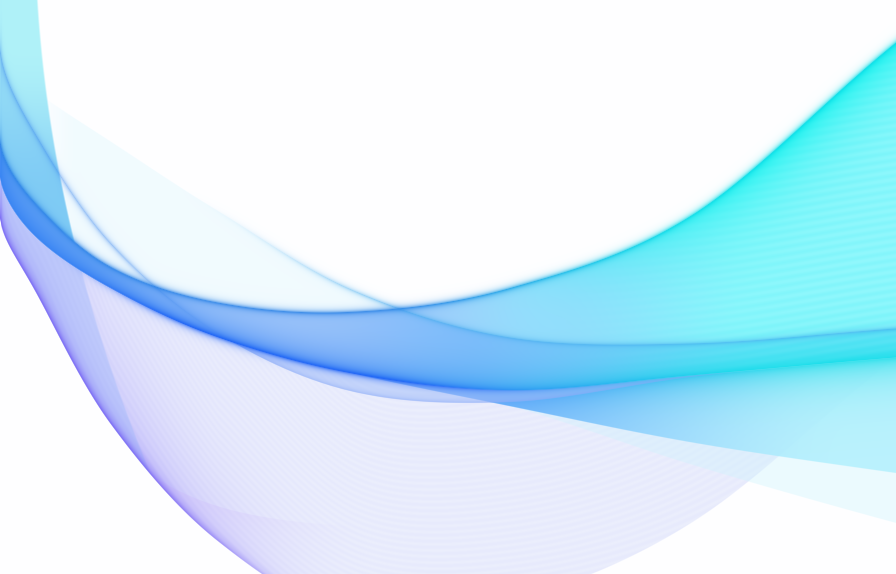
This background is drawn by a Shadertoy shader. Its source:

```glsl
// Translucent blue, cyan and violet ribbons sweeping across a white background.

const vec3 PAPER  = vec3(0.995, 0.996, 1.0);
const vec3 LILAC  = vec3(0.920, 0.932, 0.990);
const vec3 VIOLET = vec3(0.42, 0.33, 0.95);
const vec3 AZURE  = vec3(0.13, 0.45, 0.95);
const vec3 AQUA   = vec3(0.02, 0.86, 0.90);
const vec3 ICE    = vec3(0.70, 0.94, 0.99);

// Height of one of eight knots, extended in a straight line past both ends.
float knot(int i, vec4 a, vec4 b) {
    if (i < 0) return 2.0 * a.x - a.y;
    if (i > 7) return 2.0 * b.w - b.z;
    return i < 4 ? a[i] : b[i - 4];
}

// Smooth curve through the knots, which lie closer together on the left.
float curve(float x, vec4 a, vec4 b) {
    float u = 7.0 * pow(max(x, 0.0), 0.6);
    int i = min(int(u), 6);
    float t = u - float(i);
    float k0 = knot(i - 1, a, b), k1 = knot(i, a, b);
    float k2 = knot(i + 1, a, b), k3 = knot(i + 2, a, b);
    return k1 + 0.5 * t * (k2 - k0 + t * (2.0 * k0 - 5.0 * k1 + 4.0 * k2 - k3
         + t * (3.0 * (k1 - k2) + k3 - k0)));
}

// Approximate signed distance in canvas heights, positive above the curve.
float curveDist(vec2 p, float aspect, vec4 a, vec4 b) {
    float e = 0.002;
    float slope = (curve(p.x + e, a, b) - curve(p.x - e, a, b)) / (2.0 * e * aspect);
    return (p.y - curve(p.x, a, b)) / sqrt(1.0 + slope * slope);
}

float above(float d, float px) { return smoothstep(-px, px, d); }
float below(float d, float px) { return smoothstep(-px, px, -d); }
float glow(float d, float width) { return exp(-abs(d) / width); }

// Fine parallel threads, faded out where they are too thin to resolve.
float threads(float v, float count) {
    float fade = 1.0 - smoothstep(0.25, 0.6, fwidth(v * count));
    return fade * (0.5 + 0.5 * cos(6.2832 * v * count));
}

void mainImage(out vec4 fragColor, in vec2 fragCoord) {
    vec2 p = fragCoord / iResolution.xy;
    float aspect = iResolution.x / iResolution.y;
    float px = 0.8 / iResolution.y;
    float x = p.x;

    // Ribbon edges
    float crest = curveDist(p, aspect, vec4(0.757, 0.646, 0.534, 0.472), vec4(0.456, 0.498, 0.6255, 0.925));
    float veil  = curveDist(p, aspect, vec4(0.909, 0.842, 0.753, 0.632), vec4(0.494, 0.411, 0.401, 0.427));
    float spine = curveDist(p, aspect, vec4(0.696, 0.589, 0.498, 0.413), vec4(0.350, 0.320, 0.346, 0.377));
    float sash  = curveDist(p, aspect, vec4(0.919, 0.767, 0.575, 0.419), vec4(0.318, 0.300, 0.344, 0.381));
    float bowl  = curveDist(p, aspect, vec4(0.626, 0.494, 0.261, 0.057), vec4(-0.073, -0.047, 0.091, 0.377));
    float fan   = curveDist(p, aspect, vec4(0.696, 0.589, 0.498, 0.413), vec4(0.350, 0.292, 0.229, 0.176));
    float tail  = curveDist(p, aspect, vec4(0.696, 0.589, 0.498, 0.413), vec4(0.350, 0.292, 0.190, 0.089));
    float drop = 1.0 - p.y;
    float strip = x - (0.0417 + 0.0396 * drop + 0.1376 * drop * drop);
    float inStrip = below(strip, px);

    // Lilac bowl with a violet rim on the left
    vec3 col = PAPER;
    float inBowl = above(bowl, px) * below(crest, px);
    float leftSide = 1.0 - smoothstep(0.12, 0.42, x);
    vec3 lilac = mix(LILAC, vec3(0.70, 0.66, 0.98), 0.65 * leftSide * glow(bowl, 0.09));
    lilac -= 0.016 * threads(bowl + 0.25 * x, 95.0) * vec3(1.0, 1.0, 0.2);
    lilac = mix(lilac, vec3(0.62, 0.72, 0.98), 0.45 * inStrip);
    col = mix(col, lilac, inBowl);
    float fold = p.y - (0.075 + 0.105 * exp(-(x - 0.163) / 0.09));
    float foldFade = smoothstep(0.15, 0.18, x) * (1.0 - smoothstep(0.2, 0.42, x));
    col = mix(col, vec3(0.80, 0.72, 0.98), 0.3 * inBowl * foldFade * below(fold, px) * glow(fold, 0.05));
    col = mix(col, VIOLET, 0.85 * inBowl * leftSide * glow(bowl, 0.007));

    // Pale tail and cyan fan on the lower right
    float underSpine = below(spine, px);
    col = mix(col, vec3(0.80, 0.95, 0.99), 0.38 * underSpine * above(tail, px));
    vec3 fanColor = mix(vec3(0.46, 0.72, 0.99), ICE, smoothstep(0.5, 0.95, x));
    float inFan = underSpine * above(fan, px);
    col = mix(col, fanColor, 0.86 * inFan);
    col = mix(col, mix(AZURE, AQUA, smoothstep(0.45, 0.95, x)), 0.6 * inFan * glow(spine, 0.035));

    // Sash hanging under the spine
    float inSash = underSpine * above(sash, px);
    col = mix(col, vec3(0.70, 0.79, 0.98), 0.55 * inSash);
    col = mix(col, vec3(0.45, 0.60, 0.96), 0.45 * inSash * glow(sash, 0.006));

    // Main ribbon between crest and spine
    float inMain = below(crest, px) * above(spine, px);
    vec3 body = mix(vec3(0.40, 0.65, 0.96), vec3(0.63, 0.78, 0.98), smoothstep(0.03, 0.25, x));
    body = mix(body, vec3(0.60, 0.87, 0.99), smoothstep(0.40, 0.62, x));
    body = mix(body, vec3(0.57, 0.97, 0.99), smoothstep(0.62, 0.85, x));
    vec3 shade = mix(vec3(0.46, 0.71, 0.98), vec3(0.40, 0.88, 0.97), smoothstep(0.5, 0.9, x));
    body = mix(body, shade, 0.75 * below(veil, px) * smoothstep(0.3, 0.55, x));
    body -= 0.05 * threads(veil - 0.12 * x, 75.0) * smoothstep(0.6, 0.95, x) * vec3(1.0, 0.15, 0.1);
    vec3 rim = mix(AZURE, AQUA, smoothstep(0.35, 0.85, x));
    body = mix(body, rim, 0.65 * glow(spine, 0.03));
    body = mix(body, vec3(0.05, 0.95, 0.93), 0.8 * smoothstep(0.5, 0.9, x) * glow(crest, 0.055));
    col = mix(col, body, inMain);

    // Faint veil over the crest, and the cyan strip on the left
    float overCrest = above(crest, px);
    float veilFade = smoothstep(0.03, 0.09, x);
    col = mix(col, vec3(0.935, 0.98, 0.997), 0.85 * overCrest * below(veil, px) * veilFade);
    vec3 stripColor = mix(vec3(0.50, 0.81, 0.96), vec3(0.66, 0.94, 0.97), smoothstep(0.65, 0.92, p.y));
    col = mix(col, stripColor, 0.92 * inStrip * overCrest);
    col = mix(col, vec3(0.42, 0.74, 0.95), 0.35 * inStrip * overCrest * below(sash, px));

    // Crisp edge lines
    col = mix(col, vec3(0.25, 0.66, 0.93), 0.6 * smoothstep(0.2, 0.48, x) * glow(veil, 0.004));
    col = mix(col, vec3(0.20, 0.50, 0.92), 0.45 * (1.0 - smoothstep(0.12, 0.3, x)) * glow(sash, 0.004));
    float spineFade = smoothstep(0.04, 0.22, x) * (1.0 - 0.6 * smoothstep(0.42, 0.6, x));
    col = mix(col, mix(vec3(0.08, 0.36, 0.96), AQUA, smoothstep(0.5, 0.9, x)), 0.85 * spineFade * glow(spine, 0.005));
    vec3 crestColor = mix(vec3(0.15, 0.50, 0.90), AQUA, smoothstep(0.4, 0.8, x));
    col = mix(col, crestColor, 0.85 * glow(crest, 0.0045));

    fragColor = vec4(clamp(col, 0.0, 1.0), 1.0);
}
```
